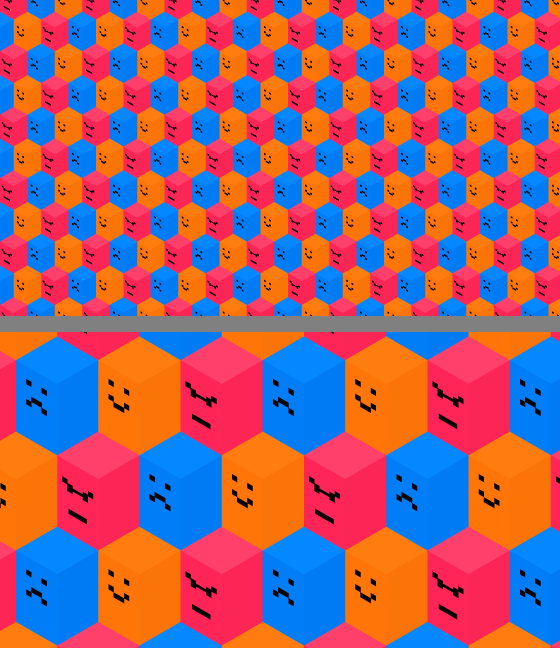
Top: the whole. Bottom: its middle third, enlarged.
A Shadertoy shader for this pattern:

```glsl
const float CELL = 0.0868;               // block width, in canvas heights
const float PITCH = 1.1565;              // row spacing, in block widths
const float SLOPE = 0.57735;             // isometric edge slope, tan 30
const vec2 ORIGIN = vec2(1.0, 0.424);    // top corner of the first orange block
const float GRID = 16.0;                 // mark squares per block width
const int SAMPLES = 4;                   // smoothing samples per axis

const vec3 ORANGE = vec3(1.0, 0.46, 0.03);
const vec3 PINK = vec3(1.0, 0.15, 0.34);
const vec3 BLUE = vec3(0.0, 0.49, 0.97);
const vec3 ORANGE_TOP = vec3(1.0, 0.49, 0.06);
const vec3 PINK_TOP = vec3(1.0, 0.25, 0.42);
const vec3 BLUE_TOP = vec3(0.02, 0.53, 1.0);
const vec3 INK = vec3(0.03, 0.01, 0.02);
const float RIGHT_SHADE = 0.985;

bool inBox(vec2 p, vec2 center, vec2 halfSize) {
    vec2 d = abs(p - center) - halfSize;
    return max(d.x, d.y) < 0.0;
}

// Square marks, mirrored about the middle of the left side
bool marks(vec2 q, int kind) {
    vec2 m = vec2(abs(q.x - 4.0), q.y);
    vec2 dot1 = vec2(0.52);
    if (kind == 1) {
        return inBox(m, vec2(2.5, 4.0), dot1)
            || inBox(m, vec2(1.5, 5.0), vec2(0.52, 0.8))
            || inBox(m, vec2(0.0, 5.0), vec2(1.0, 0.3))
            || inBox(m, vec2(0.0, 9.6), vec2(1.8, 0.5));
    }
    float curve = kind == 0 ? 1.0 : -1.0;
    return inBox(m, vec2(1.5, 3.0), dot1)
        || inBox(m, vec2(1.5, 6.4 - 0.5 * curve), dot1)
        || inBox(m, vec2(0.0, 6.4 + 0.5 * curve), vec2(1.05, 0.5));
}

// Offset from the block's top corner, with the column index in z
vec3 locate(vec2 p, float row) {
    float x = p.x - 1.5 * row;
    float column = floor(x + 0.5);
    return vec3(x - column, p.y - row * PITCH, column);
}

vec3 blockColor(vec2 p) {
    float row = floor(p.y / PITCH);
    vec3 b = locate(p, row);
    // Above the peaked outline, the point is on the row behind
    if (b.y < SLOPE * abs(b.x)) b = locate(p, row - 1.0);

    int kind = int(mod(b.z + 0.5, 3.0));
    if (b.y < SLOPE * (1.0 - abs(b.x)))
        return kind == 0 ? ORANGE_TOP : kind == 1 ? PINK_TOP : BLUE_TOP;

    vec3 side = kind == 0 ? ORANGE : kind == 1 ? PINK : BLUE;
    if (b.x > 0.0) return side * RIGHT_SHADE;

    // Remove the shear of the left side
    vec2 q = vec2(b.x + 0.5, b.y - SLOPE * (1.0 + b.x)) * GRID;
    return marks(q, kind) ? INK : side;
}

void mainImage(out vec4 fragColor, in vec2 fragCoord) {
    vec3 sum = vec3(0.0);
    for (int j = 0; j < SAMPLES; j++)
    for (int i = 0; i < SAMPLES; i++) {
        vec2 jitter = (vec2(i, j) + 0.5) / float(SAMPLES) - 0.5;
        vec2 pos = fragCoord + jitter;
        pos.y = iResolution.y - pos.y;
        sum += blockColor(pos / (iResolution.y * CELL) - ORIGIN);
    }
    fragColor = vec4(sum / float(SAMPLES * SAMPLES), 1.0);
}
```
